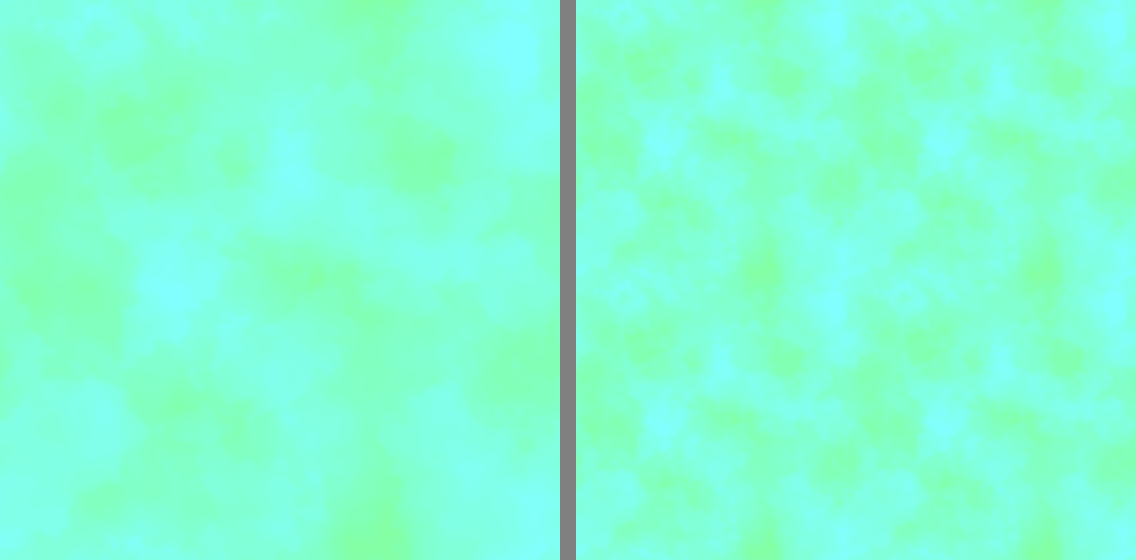
Left: one tile. Right: repeated 2 by 2.
This texture is drawn by a Shadertoy shader. Its source:

```glsl
#define BASE_CELLS 4.0
#define PATCH_OCTAVES 5
#define PATCH_GAIN 0.56
#define PATCH_POWER 0.36
#define EDGE_SOFTNESS 0.003
#define PATCH_CONTRAST 0.085
#define SHADE_OCTAVES 4
#define SHADE_GAIN 0.5
#define SHADE_CONTRAST 0.19
#define MID_BLUE 0.832
#define SEED 17u

// Integer hash giving a random angle for a lattice cell
float randomAngle(vec2 cell, uint layer) {
    uvec2 c = uvec2(cell);
    uint h = c.x * 1597334677u ^ c.y * 3812015801u ^ (layer + SEED) * 2798796415u;
    h = (h ^ (h >> 16)) * 2146121005u;
    h = (h ^ (h >> 15)) * 2221713035u;
    h ^= h >> 16;
    return float(h >> 8) / 16777216.0 * 6.28318;
}

// Slope contribution of one lattice corner, wrapped at the period
float corner(vec2 cell, vec2 offset, vec2 local, float period, uint layer) {
    float angle = randomAngle(mod(cell + offset, period), layer);
    return dot(vec2(cos(angle), sin(angle)), local - offset);
}

float gradientNoise(vec2 p, float period, uint layer) {
    vec2 cell = floor(p);
    vec2 f = p - cell;
    vec2 w = f * f * f * (f * (f * 6.0 - 15.0) + 10.0);
    float bottom = mix(corner(cell, vec2(0, 0), f, period, layer),
                       corner(cell, vec2(1, 0), f, period, layer), w.x);
    float top = mix(corner(cell, vec2(0, 1), f, period, layer),
                    corner(cell, vec2(1, 1), f, period, layer), w.x);
    return mix(bottom, top, w.y);
}

// Octaves of wrapping noise, each shifted to hide the lattice
float cloudField(vec2 uv, int octaves, float gain, uint firstLayer) {
    float sum = 0.0, amplitude = 1.0, period = BASE_CELLS;
    for (int i = 0; i < octaves; i++) {
        vec2 shift = vec2(0.37, 0.61) * float(i) + 0.29 * float(firstLayer);
        sum += amplitude * gradientNoise(uv * period + shift, period, firstLayer + uint(i));
        amplitude *= gain;
        period *= 2.0;
    }
    return sum;
}

// Signed power: steep around zero, flatter away from it
float steepen(float value, float power) {
    return value * pow(value * value + EDGE_SOFTNESS, 0.5 * (power - 1.0));
}

void mainImage(out vec4 fragColor, in vec2 fragCoord) {
    vec2 uv = fragCoord / iResolution.xy;

    // Crisp ragged patches over a soft independent shading
    float patches = steepen(cloudField(uv, PATCH_OCTAVES, PATCH_GAIN, 0u), PATCH_POWER);
    float shade = cloudField(uv, SHADE_OCTAVES, SHADE_GAIN, 9u);

    // Mint to cyan, with a trace of yellow in the deepest green
    float blue = MID_BLUE - PATCH_CONTRAST * patches - SHADE_CONTRAST * shade;
    blue = clamp(blue, 0.55, 1.0);
    float red = 0.505 + 0.3 * max(0.70 - blue, 0.0);
    fragColor = vec4(red, 1.0, blue, 1.0);
}
```
